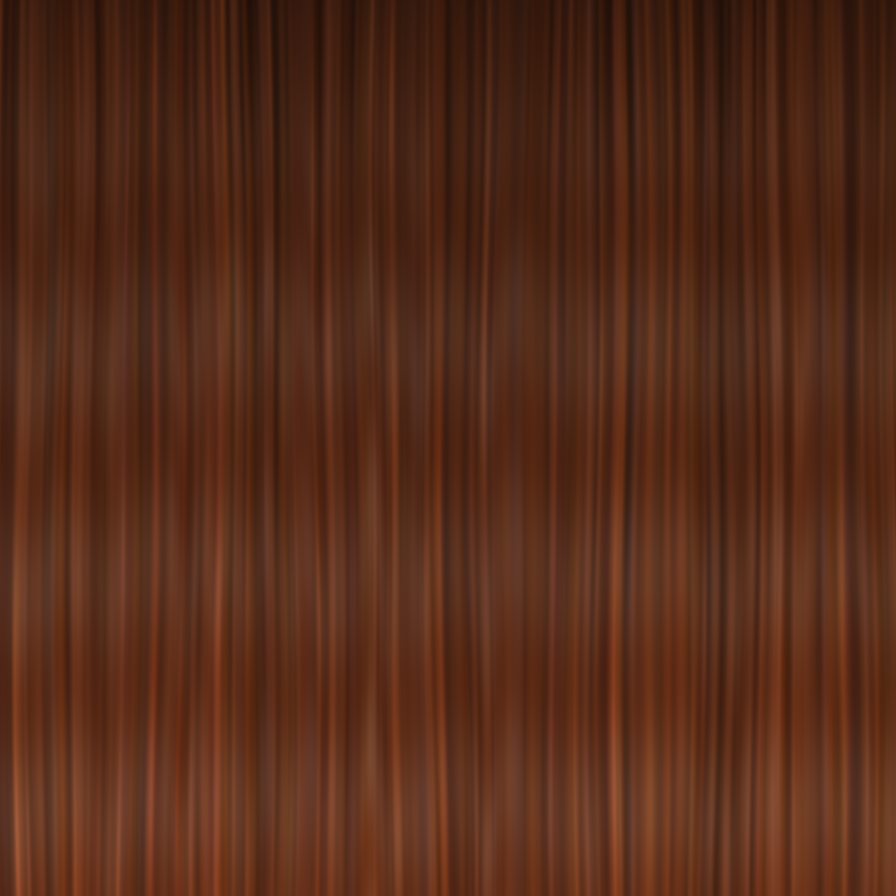
Write a three.js fragment shader that draws this texture.

```glsl
// Draws soft, straight auburn hair with ragged bands of sheen across it.
varying vec2 vUv;

float hash(float n) {
  return fract(sin(n * 12.9898) * 43758.547);
}

// Cellular noise in columns: light and dark strands in turn, about -1 to 1.
float strands(vec2 p, float count, float seed) {
  float x = p.x * count;
  float sum = 0.0;
  for (int i = -2; i <= 2; i++) {
    float id = floor(x) + float(i);
    float key = id + seed * 37.0;
    float lean = (hash(key + 0.3) - 0.5) * 1.5 * (p.y - 0.5);
    float centre = id + 0.2 + 0.6 * hash(key + 0.6) + lean;
    float tone = (mod(id, 2.0) * 2.0 - 1.0) * (1.25 * hash(key) - 0.15);
    float fade = 0.75 + 0.25 * sin(p.y * (5.0 + 12.0 * hash(key + 0.8)) + 6.28 * hash(key + 0.1));
    sum += tone * fade * exp(-6.5 * (x - centre) * (x - centre));
  }
  return sum;
}

void main() {
  vec2 p = vUv;
  float down = 1.0 - p.y;

  // Slight sway of the locks
  p.x += 0.003 * sin(p.y * 4.0 + p.x * 11.0) + 0.0015 * sin(p.y * 9.0 - p.x * 29.0);

  // Strands from locks to fine hairs
  float hair = 0.0;
  float count = 41.0;
  for (int k = 0; k < 5; k++) {
    hair += strands(p, count, float(k) + 1.0) * (k == 0 ? 0.15 : 0.23);
    count *= 1.4;
  }

  // Sheen bands, shifted up and down lock by lock
  float ragged = 0.045 * strands(p, 23.0, 7.0) + 0.04 * strands(p, 52.0, 8.0);
  float sheen = 0.5 + 0.5 * cos(6.2832 * (down + ragged - 0.375) / 0.26);
  sheen *= smoothstep(0.0, 0.3, down);

  // Light grows from the dark roots to the tips
  float light = mix(0.78, 1.24, down) - 0.12 * exp(-down * 14.0);
  light *= 0.94 + 0.14 * sheen;
  light *= exp(hair * mix(1.25, 0.8, smoothstep(0.0, 0.3, down)));

  // Red-brown base, dusty sheen, and some copper or cool strands
  vec3 auburn = mix(vec3(0.333, 0.156, 0.080), vec3(0.326, 0.181, 0.116), sheen);
  float warmth = strands(p, 77.0, 11.0) + 0.7 * strands(p, 49.0, 12.0);
  vec3 tint = 1.0 + warmth * vec3(0.07, 0.0, -0.20);
  tint.g += 0.07 * strands(p, 62.0, 13.0);

  gl_FragColor = vec4(auburn * tint * light, 1.0);
}
```
